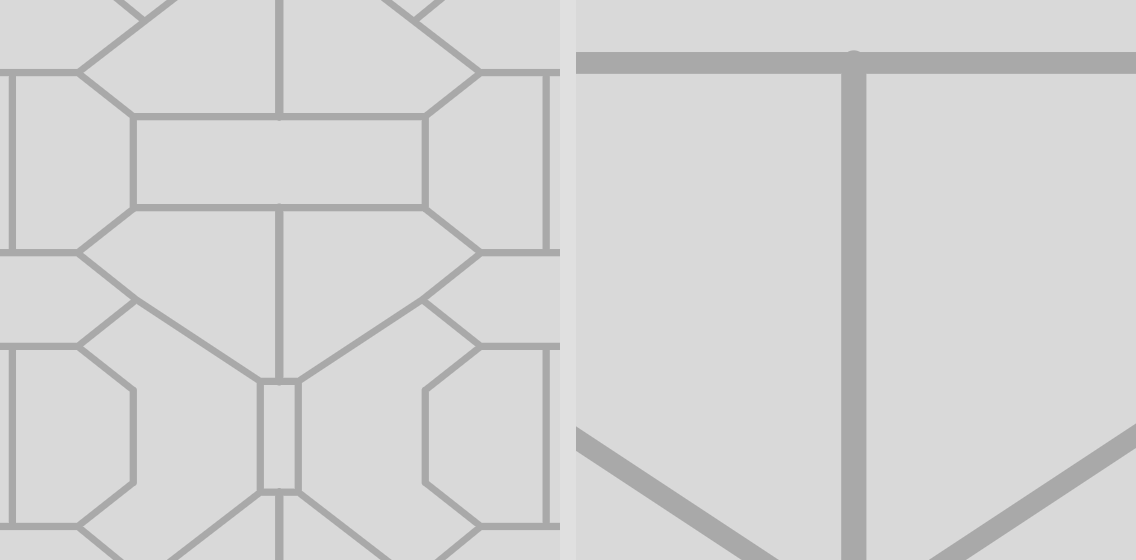
Left: the whole. Right: its middle third, enlarged.
Write a WebGL 1 fragment shader that draws this pattern.

```glsl
precision highp float;
// Flat grey panels divided by a mirrored lattice of octagons, bars and diagonals.

uniform vec2 u_resolution;

// Signed distance to a round-ended stroke from a to b.
float stroke(vec2 p, vec2 a, vec2 b, float halfWidth) {
  vec2 ab = b - a;
  float t = clamp(dot(p - a, ab) / dot(ab, ab), 0.0, 1.0);
  return length(p - a - ab * t) - halfWidth;
}

float straight(vec2 p, vec2 a, vec2 b) {
  return stroke(p, a, b, 0.0065);
}

float diagonal(vec2 p, vec2 a, vec2 b) {
  return stroke(p, a, b, 0.0061);
}

// Half octagon at the side, mirrored about its own middle height.
float sideOctagon(vec2 p, float middle) {
  vec2 q = vec2(p.x, abs(p.y - middle));
  float d = straight(q, vec2(0.360, 0.1608), vec2(0.6, 0.1608));
  d = min(d, straight(q, vec2(0.4766, 0.0), vec2(0.4766, 0.1608)));
  d = min(d, straight(q, vec2(0.2607, 0.0), vec2(0.2607, 0.0825)));
  return min(d, diagonal(q, vec2(0.2607, 0.0825), vec2(0.360, 0.1608)));
}

// One tile, with p.x measured outward from the vertical axis.
float lattice(vec2 p) {
  float d = min(sideOctagon(p, 0.7096), sideOctagon(p, 0.2207));

  // Wide central bar
  d = min(d, straight(p, vec2(0.0, 0.7917), vec2(0.2607, 0.7917)));
  d = min(d, straight(p, vec2(0.0, 0.6292), vec2(0.2607, 0.6292)));

  // Narrow upright box
  d = min(d, straight(p, vec2(0.0, 0.3190), vec2(0.0339, 0.3190)));
  d = min(d, straight(p, vec2(0.0339, 0.3190), vec2(0.0339, 0.1211)));
  d = min(d, straight(p, vec2(0.0339, 0.1211), vec2(0.0, 0.1211)));

  // Slightly thicker central spine
  d = min(d, stroke(p, vec2(0.0, 0.6292), vec2(0.0, 0.3190), 0.0075));
  d = min(d, stroke(p, vec2(0.0, 0.1211), vec2(0.0, -0.2083), 0.0075));

  // Side notch and the funnel down to the box
  vec2 notch = vec2(0.2552, 0.4648);
  d = min(d, diagonal(p, vec2(0.360, 0.5482), notch));
  d = min(d, diagonal(p, vec2(0.360, 0.3815), notch));
  d = min(d, diagonal(p, notch, vec2(0.0339, 0.3190)));

  // Roof spreading from the box across the lower seam, with its branch
  d = min(d, diagonal(p, vec2(0.0339, 0.1211), vec2(0.360, -0.1302)));
  return min(d, diagonal(p, vec2(0.360, 0.0599), vec2(0.2422, -0.0365)));
}

void main() {
  vec2 uv = gl_FragCoord.xy / u_resolution;
  vec2 p = vec2(abs(uv.x - 0.4987), uv.y);

  // The tile above reaches down over the upper seam
  float d = min(lattice(p), lattice(p - vec2(0.0, 1.0)));

  float pixel = 1.0 / min(u_resolution.x, u_resolution.y);
  float line = clamp(0.5 - d / pixel, 0.0, 1.0);
  gl_FragColor = vec4(mix(vec3(0.851), vec3(0.663), line), 1.0);
}
```
